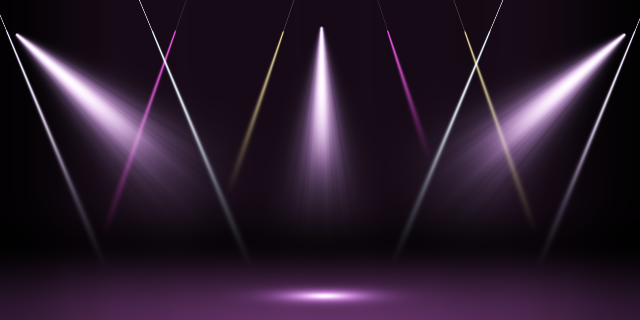
Give the GLSL for this background, as a Shadertoy shader.

```glsl
const vec3 NIGHT = vec3(0.085, 0.04, 0.085);
const vec3 FLOOR_PURPLE = vec3(0.36, 0.18, 0.38);
const vec3 VIOLET = vec3(0.56, 0.29, 0.66);
const vec3 ORCHID = vec3(0.88, 0.58, 0.96);
const vec3 HAZE = vec3(0.31, 0.28, 0.36);
const vec3 WHITE = vec3(1.0, 0.95, 1.0);

float hash(float n) {
    return fract(sin(n * 91.37) * 4375.85);
}

float noise(float x) {
    float cell = floor(x), f = fract(x);
    return mix(hash(cell), hash(cell + 1.0), f * f * (3.0 - 2.0 * f));
}

float bell(float x) {
    return exp(-x * x);
}

vec3 screenBlend(vec3 base, vec3 light) {
    return 1.0 - (1.0 - base) * (1.0 - clamp(light, 0.0, 1.0));
}

// Layered cone: broad haze, violet body, orchid and white core
vec3 addSpotlight(vec3 base, vec2 p, vec2 apex, vec2 axis, float reach, float spread) {
    vec2 q = p - apex;
    float along = dot(q, axis);
    float across = q.x * axis.y - q.y * axis.x;
    float t = along / reach;
    float slope = across / (spread * max(along, 0.0) + 0.006);
    float streak = 0.8 + 0.2 * noise(slope * 9.0 + 40.0) + 0.1 * noise(slope * 23.0 + 80.0);
    float start = smoothstep(-0.004, 0.004, along);
    float haze = bell(slope * 1.05) * (1.0 - smoothstep(0.35, 1.05, t));
    float body = bell(slope * 1.45) * (1.0 - smoothstep(0.25, 0.88, t));
    float glow = bell(slope * 2.1) * (1.0 - smoothstep(0.3, 0.75, t));
    float core = bell(slope * (2.0 + 2.5 * t)) * (1.0 - smoothstep(0.25, 0.65, t));
    base = screenBlend(base, HAZE * haze * streak * start);
    base = screenBlend(base, VIOLET * body * streak * start * 0.8);
    base = screenBlend(base, ORCHID * glow * start * 0.85);
    return screenBlend(base, WHITE * core * start);
}

// Thin ray that widens and dims from its tip to its tail
vec3 addRay(vec3 base, vec2 p, vec2 tip, vec2 tail, vec3 tint, float heat) {
    vec2 span = tail - tip, q = p - tip;
    float len = length(span);
    vec2 axis = span / len;
    float t = dot(q, axis) / len;
    float across = q.x * axis.y - q.y * axis.x;
    float width = mix(0.0022, 0.011, clamp(t * 1.2, 0.0, 1.0));
    float fade = smoothstep(-0.005, 0.01, t) * pow(clamp(1.0 - t, 0.0, 1.0), 1.1);
    float hot = heat * (1.0 - smoothstep(0.2, 0.75, t));
    base = screenBlend(base, tint * bell(across / width) * fade);
    return screenBlend(base, WHITE * bell(across / (width * 0.65)) * hot);
}

vec3 stage(vec2 p) {
    // Dark wall with faint curtain bands and dim sides
    float side = abs(p.x - 1.0);
    vec3 color = NIGHT * (1.0 - 0.85 * smoothstep(0.62, 1.0, side));
    color *= 0.92 + 0.14 * noise(p.x * 14.0);
    color *= 1.0 - 0.6 * bell((p.y - 0.23) / 0.09);

    // Floor wash and glowing pool
    float depth = 1.0 - smoothstep(-0.02, 0.25, p.y);
    float wash = depth * mix(0.45, 1.0, bell(side / 0.72));
    color = screenBlend(color, FLOOR_PURPLE * wash * 0.92);
    vec2 pool = (p - vec2(1.015, 0.075)) / vec2(0.25, 0.034);
    float r = dot(pool, pool);
    color = screenBlend(color, VIOLET * exp(-2.2 * r));
    color = screenBlend(color, ORCHID * exp(-7.0 * r));
    return screenBlend(color, WHITE * exp(-28.0 * r));
}

void mainImage(out vec4 fragColor, in vec2 fragCoord) {
    vec2 p = fragCoord / iResolution.xy * vec2(2.0, 1.0);
    vec3 color = stage(p);

    // One central spotlight and a mirrored pair
    color = addSpotlight(color, p, vec2(1.005, 0.915), vec2(0.0, -1.0), 0.7, 0.2);
    for (float s = -1.0; s < 2.0; s += 2.0) {
        vec2 axis = normalize(vec2(-s * 0.75, -0.66));
        color = addSpotlight(color, p, vec2(1.002 + s * 0.951, 0.893), axis, 0.88, 0.215);
    }

    // Rays as tip and tail, with a tint and a white heat
    vec4 rays[8] = vec4[8](
        vec4(0.02, 0.905, 0.33, 0.16), vec4(1.985, 0.905, 1.68, 0.16),
        vec4(0.475, 0.905, 0.785, 0.16), vec4(1.532, 0.905, 1.225, 0.17),
        vec4(0.549, 0.905, 0.322, 0.26), vec4(1.211, 0.905, 1.342, 0.5),
        vec4(0.886, 0.903, 0.712, 0.39), vec4(1.452, 0.903, 1.674, 0.27));
    vec4 tints[4] = vec4[4](
        vec4(0.78, 0.7, 0.9, 0.8), vec4(0.7, 0.82, 0.88, 0.8),
        vec4(0.95, 0.25, 0.9, 0.12), vec4(0.88, 0.8, 0.48, 0.2));
    for (int i = 0; i < 8; i++) {
        vec4 tint = tints[i / 2];
        color = addRay(color, p, rays[i].xy, rays[i].zw, tint.rgb, tint.a);
    }
    fragColor = vec4(color, 1.0);
}
```
